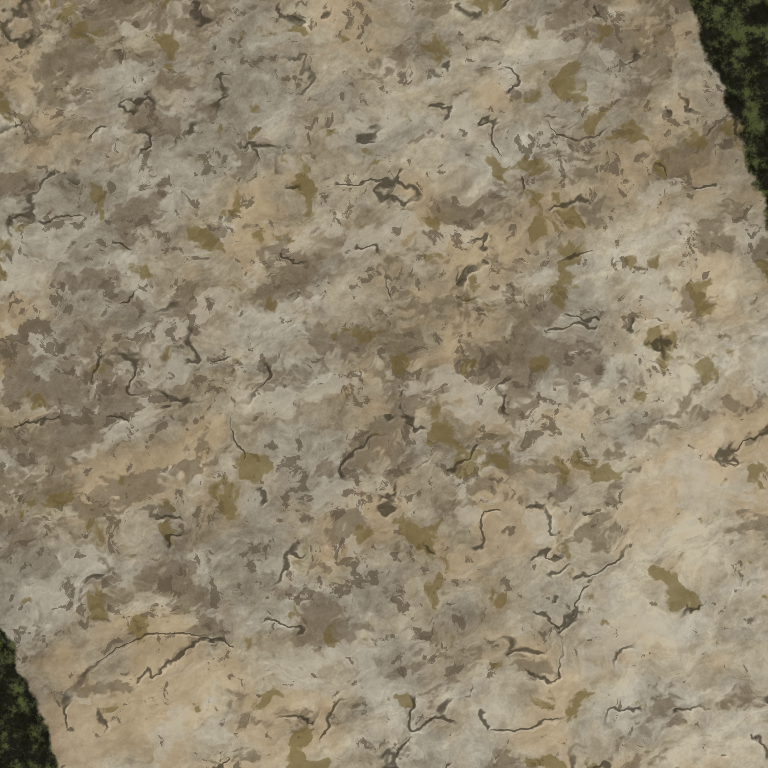
Reproduce this texture procedurally as a Shadertoy shader.

```glsl
// Weathered sandstone slab with stains, pale flakes, short cracks and mossy corners.

const vec3 STONE_DARK = vec3(0.42, 0.37, 0.29);
const vec3 STONE_PALE = vec3(0.76, 0.72, 0.625);
const vec3 STAIN      = vec3(0.42, 0.37, 0.295);
const vec3 FLAKE      = vec3(0.71, 0.68, 0.61);
const vec3 OCHRE      = vec3(0.71, 0.60, 0.45);
const vec3 LICHEN     = vec3(0.41, 0.35, 0.19);
const vec3 CRACK      = vec3(0.19, 0.17, 0.13);
const vec3 SOIL       = vec3(0.11, 0.11, 0.08);
const vec3 MOSS       = vec3(0.30, 0.32, 0.19);

const float GRAIN_ANGLE   = 0.42;   // direction of the bedding, radians
const float STRETCH       = 1.45;   // elongation along the bedding
const float BASE_TONE     = 0.58;
const float RELIEF        = 0.75;
const float CRACK_WIDTH   = 0.0017;
const vec2  LIGHT_OFFSET  = vec2(-0.0022, 0.0030);

float hash(vec2 p) {
    return fract(sin(dot(p, vec2(127.1, 311.7))) * 43758.5453);
}

float noise(vec2 p) {
    vec2 cell = floor(p), f = fract(p);
    f = f * f * (3.0 - 2.0 * f);
    float low  = mix(hash(cell), hash(cell + vec2(1, 0)), f.x);
    float high = mix(hash(cell + vec2(0, 1)), hash(cell + vec2(1, 1)), f.x);
    return mix(low, high, f.y);
}

// Fractal noise, normalised to 0..1; gain sets the roughness.
float fbm(vec2 p, float gain) {
    float sum = 0.0, total = 0.0, weight = 1.0;
    for (int i = 0; i < 5; i++) {
        sum += weight * noise(p);
        total += weight;
        weight *= gain;
        p = mat2(1.6, 1.2, -1.2, 1.6) * p + 17.3;
    }
    return sum / total;
}

// Coordinates turned and squeezed along the bedding.
vec2 bedding(vec2 p) {
    float c = cos(GRAIN_ANGLE), s = sin(GRAIN_ANGLE);
    return vec2((c * p.x + s * p.y) / STRETCH, c * p.y - s * p.x);
}

// Lumpy surface with small steps where thin layers have broken off.
float height(vec2 p) {
    vec2 q = bedding(p);
    float lumps = fbm(q * 24.0, 0.6);
    float layer = fbm(q * 13.0 + 31.0, 0.5);
    return lumps + 0.16 * smoothstep(0.50, 0.53, layer)
                 + 0.12 * smoothstep(0.60, 0.63, layer);
}

// Contour lines of noise, kept only in scattered short pieces.
float cracks(vec2 p, float scale, float seed) {
    vec2 q = bedding(p) * scale + seed;
    float line = abs(fbm(q, 0.45) - 0.5);
    float piece = smoothstep(0.58, 0.72, noise(p * scale * 2.1 + seed * 3.0));
    return piece * (1.0 - smoothstep(0.2, 1.0, line / (CRACK_WIDTH * scale)));
}

// Signed reach into the overgrown corners, positive inside.
float cornerReach(vec2 p) {
    float rise = max(p.y - 0.68, 0.0) / 0.32;
    float right = p.x - 1.0 + 0.11 * pow(rise, 1.4) - max(0.68 - p.y, 0.0);
    float left = 0.08 - 0.42 * p.y - p.x;
    return max(right, left) + 0.030 * (fbm(p * 38.0, 0.6) - 0.5);
}

void mainImage(out vec4 fragColor, in vec2 fragCoord) {
    vec2 p = fragCoord / min(iResolution.x, iResolution.y);
    vec2 warp = vec2(fbm(p * 18.0, 0.6), fbm(p * 18.0 + 53.0, 0.6)) - 0.5;
    vec2 w = p + 0.035 * warp;
    vec2 q = bedding(w);

    // Overall tone: broad drift, mottling, relief light and fine grain
    float broad = fbm(p * 3.5 + 7.0, 0.5);
    float mottle = fbm(q * 26.0 + 11.0, 0.75);
    float relief = height(w) - height(w + LIGHT_OFFSET);
    float grain = fbm(p * 95.0, 0.85) - 0.5;
    float slope = clamp(0.5 + 0.6 * (p.x - p.y), 0.0, 1.0) - 0.5;
    float tone = BASE_TONE + 0.65 * (broad - 0.5) + 0.20 * slope
               + 1.15 * (mottle - 0.5) + RELIEF * relief + 0.45 * grain;
    vec3 color = mix(STONE_DARK, STONE_PALE, clamp(tone, 0.0, 1.0));

    // Warm ochre and cool grey drifts
    float warmth = fbm(q * 11.0 + 71.0, 0.6);
    color = mix(color, OCHRE, 0.42 * smoothstep(0.50, 0.68, warmth));
    color += vec3(-0.012, 0.0, 0.022) * smoothstep(0.48, 0.34, warmth);

    // Pale flakes with crisp rims
    float flake = smoothstep(0.60, 0.65, fbm(q * 21.0 + 91.0, 0.55));
    color = mix(color, FLAKE + 0.25 * relief + 0.10 * grain, 0.55 * flake);

    // Brown stains gathered in the darker regions, and small specks
    float gather = 0.22 * (broad - 0.5) + 0.07 * slope;
    float stain = smoothstep(0.55, 0.64, fbm(q * 19.0 + 131.0, 0.7) - gather);
    color = mix(color, STAIN + 0.15 * grain, 0.62 * stain);
    float speck = smoothstep(0.64, 0.72, fbm(w * 62.0 + 23.0, 0.6) - gather);
    color = mix(color, STAIN * 0.85, 0.65 * speck);
    float lichen = smoothstep(0.67, 0.73, fbm(w * 23.0 + 211.0, 0.5));
    color = mix(color, LICHEN, 0.6 * lichen);

    // Cracks with a lit lower lip
    vec2 lip = w + LIGHT_OFFSET;
    float crack = max(cracks(w, 7.0, 5.0), cracks(w, 15.0, 41.0));
    float lit = max(cracks(lip, 7.0, 5.0), cracks(lip, 15.0, 41.0));
    color += 0.06 * lit * (1.0 - crack);
    color = mix(color, CRACK, 0.62 * crack);

    // Overgrown corners, with dusky stone beside them
    float reach = cornerReach(p);
    color *= 1.0 - 0.10 * smoothstep(-0.09, 0.0, reach);
    float clumps = smoothstep(0.42, 0.72, fbm(p * 48.0 + 9.0, 0.75));
    vec3 growth = mix(SOIL, MOSS, clumps) + 0.12 * grain;
    color = mix(color, growth, smoothstep(-0.003, 0.005, reach));

    fragColor = vec4(clamp(color, 0.0, 1.0), 1.0);
}
```
